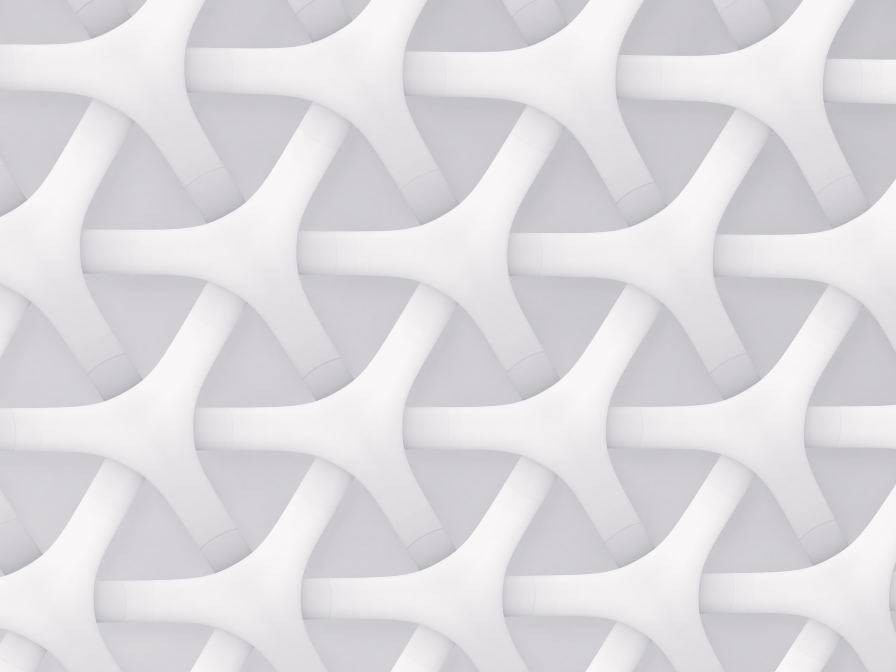
Write a Shadertoy shader that draws this pattern.

```glsl
// Woven white plaster lattice: three-armed hubs on a triangular grid, each arm
// tucking under the next hub. The three hubs around a point are sorted by
// distance and layered front to back, with soft shading, shadows and seams.

const float ROW_RATIO = 0.8660254;      // row height over hub spacing
const float ARM_HALF_WIDTH = 0.106;     // lengths in hub spacings
const float ARM_LENGTH = 0.86;
const float BLEND = 0.078;              // fillet softness between arms
const float HUB_SHIFT = 0.185;          // moves hub centres onto the grid
const float SEAM_WIDTH = 0.007;
const vec2 LIGHT = vec2(-0.45, 0.89);
const vec3 ARM_TONE = vec3(0.91, 1.03, 0.60);   // west, north-east, south-east
const vec3 SEAM_DEPTH = vec3(0.13, 0.09, 0.26);
const float PANEL_TONE = 0.33;
const vec3 SHADE_COLOR = vec3(0.74, 0.735, 0.757);
const vec3 LIGHT_COLOR = vec3(0.972, 0.963, 0.965);
const vec2 ARM_DIR[3] = vec2[3](vec2(-1.0, 0.0),
    vec2(0.5, ROW_RATIO), vec2(0.5, -ROW_RATIO));

float hash(vec2 p) {
    return fract(sin(dot(p, vec2(127.1, 311.7))) * 43758.5);
}

float valueNoise(vec2 p) {
    vec2 i = floor(p), f = fract(p);
    f = f * f * (3.0 - 2.0 * f);
    return mix(mix(hash(i), hash(i + vec2(1, 0)), f.x),
               mix(hash(i + vec2(0, 1)), hash(i + vec2(1, 1)), f.x), f.y);
}

// Canvas position to grid space, undoing the slight perspective drift.
vec2 gridSpace(vec2 p) {
    float col = 0.0, row = 0.0, down = 1.0 - p.y;
    for (int i = 0; i < 5; i++) {
        row = (down - 0.1042 - col * (0.0052 - 0.0031 * row)
               + 0.004 * row * row) / 0.2752;
        col = (p.x - 0.2656 - 0.0069 * row + 0.004 * col * col)
              / (0.329 - 0.0069 * row);
    }
    return vec2(col + HUB_SHIFT, -row * ROW_RATIO);
}

float armDistance(vec2 v, vec2 dir) {
    return length(v - dir * clamp(dot(v, dir), 0.0, ARM_LENGTH)) - ARM_HALF_WIDTH;
}

vec3 armWeights(vec2 v) {
    return exp(-vec3(armDistance(v, ARM_DIR[0]), armDistance(v, ARM_DIR[1]),
                     armDistance(v, ARM_DIR[2])) / BLEND);
}

// Smooth union of the three arms.
float hubDistance(vec2 v) {
    return -BLEND * log(dot(armWeights(v), vec3(1.0)) + 1e-12);
}

float hubTone(vec2 v, float d, vec2 id, float pixel) {
    vec3 w = armWeights(v);
    w /= dot(w, vec3(1.0));
    float tone = dot(w, ARM_TONE) - 0.12 * smoothstep(0.2, 0.8, length(v));

    // Rounded cross-section
    float e = 0.01;
    vec2 slope = vec2(hubDistance(v + vec2(e, 0.0)) - hubDistance(v - vec2(e, 0.0)),
                      hubDistance(v + vec2(0.0, e)) - hubDistance(v - vec2(0.0, e))) / (2.0 * e);
    float bulge = clamp(1.0 + d / ARM_HALF_WIDTH, 0.0, 1.0);
    float facing = dot(slope, LIGHT);
    tone += facing * bulge * bulge * (facing < 0.0 ? 0.40 : 0.13);
    tone -= 0.07 * smoothstep(-0.018, 0.0, d);

    // Joint lines, each with its own place and depth
    for (int i = 0; i < 3; i++) {
        float along = dot(v, ARM_DIR[i]);
        float across = dot(v, vec2(ARM_DIR[i].y, -ARM_DIR[i].x));
        float variation = hash(id + float(i) * 7.3);
        float offset = along - 0.55 - 0.09 * variation - 1.5 * across * across;
        float seam = 1.0 - smoothstep(0.0, max(SEAM_WIDTH, pixel), abs(offset));
        tone -= w[i] * SEAM_DEPTH[i] * (0.4 + 0.6 * variation) * seam;
        tone -= w[i] * 0.035 * smoothstep(0.0, 0.01, offset);
    }
    return tone + 0.04 * (hash(id + 3.7) - 0.5);
}

void mainImage(out vec4 fragColor, in vec2 fragCoord) {
    vec2 p = fragCoord / iResolution.y;
    vec2 q = gridSpace(p);
    float pixel = 3.2 / iResolution.y;

    // Corners of the enclosing grid triangle
    float row = q.y / ROW_RATIO;
    vec2 skew = vec2(q.x - 0.5 * row, row);
    vec2 cell = floor(skew), f = skew - cell;
    vec2 ids[3] = vec2[3](cell + (f.x + f.y < 1.0 ? vec2(0.0) : vec2(1.0)),
                          cell + vec2(1, 0), cell + vec2(0, 1));
    vec2 rel[3];
    for (int i = 0; i < 3; i++)
        rel[i] = q - vec2(ids[i].x + 0.5 * ids[i].y, ids[i].y * ROW_RATIO);

    // Nearest hub first
    for (int round = 0; round < 2; round++)
        for (int i = 0; i < 2; i++)
            if (length(rel[i]) > length(rel[i + 1])) {
                vec2 t = rel[i]; rel[i] = rel[i + 1]; rel[i + 1] = t;
                t = ids[i]; ids[i] = ids[i + 1]; ids[i + 1] = t;
            }

    // Layer the hubs, each shadowed by those above it
    float tone = 0.0, visible = 1.0, above = 1.0, overhang = 1.0;
    for (int i = 0; i < 3; i++) {
        float d = hubDistance(rel[i]);
        float cover = 1.0 - smoothstep(-0.6 * pixel, 0.6 * pixel, d);
        float gap = max(above, 0.0);
        float shadow = 0.42 * exp(-gap / 0.085) + 0.14 * exp(-gap / 0.015);
        tone += visible * cover * (hubTone(rel[i], d, ids[i], pixel) - shadow);
        visible *= 1.0 - cover;
        above = min(above, d);
        overhang = min(overhang, hubDistance(rel[i] + vec2(-0.03, 0.05)));
    }

    // Recessed panel, paler toward the lower left
    float panel = PANEL_TONE + 0.12 * (0.65 - p.x) + 0.14 * (0.5 - p.y)
        - 0.12 * exp(-max(overhang, 0.0) / 0.05) + 0.07 * (valueNoise(q * 5.0) - 0.5);
    tone += visible * panel;
    tone += 0.025 * (valueNoise(q * 38.0) - 0.5);
    fragColor = vec4(mix(SHADE_COLOR, LIGHT_COLOR, clamp(tone, -0.1, 1.0)), 1.0);
}
```
